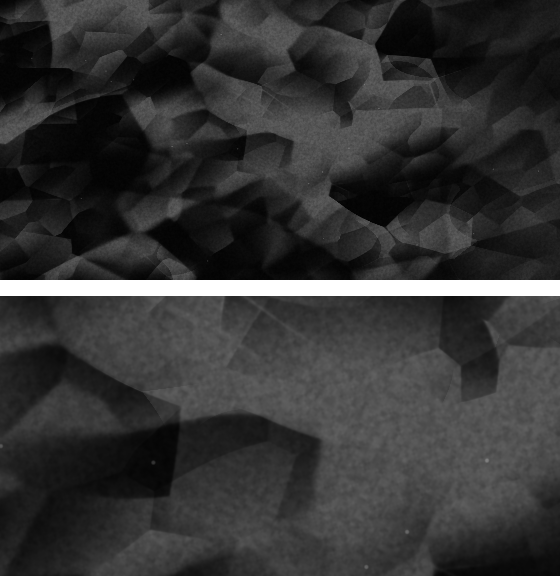
Top: the whole. Bottom: its middle third, enlarged.
Give the GLSL for this texture, as a WebGL 1 fragment shader.

```glsl
precision highp float;
uniform vec2 u_resolution;

const float BLACK = 0.018;        // darkest paper tone
const float RANGE = 0.310;        // span up to the lightest tone
const float TONE_CURVE = 1.75;    // weight of the shadows
const float CONTRAST = 0.84;      // half width of the shading range
const float SOFT_FOLD = 26.0;     // edge sharpness of rolled folds
const float HARD_FOLD = 110.0;    // edge sharpness of creased folds
const float CREASE_GLOW = 0.38;
const float BAND_PERIOD = 0.42;   // spacing of the broad folds
const float BAND_CENTER = 0.56;
const float BAND_DEPTH = 0.24;
const float GRAIN_SCALE = 165.0;
const float GRAIN_DEPTH = 0.56;
const float SPECK_SCALE = 22.0;
const float TAU = 6.2831853;

vec2 hash2(vec2 p) {
  vec3 q = fract(p.xyx * vec3(0.1031, 0.1030, 0.0973));
  q += dot(q, q.yzx + 33.33);
  return fract((q.xx + q.yz) * q.zy);
}

mat2 rotation(float a) {
  return mat2(cos(a), sin(a), -sin(a), cos(a));
}

float valueNoise(vec2 p) {
  vec2 cell = floor(p);
  vec2 f = fract(p);
  f = f * f * (3.0 - 2.0 * f);
  float low = mix(hash2(cell).x, hash2(cell + vec2(1.0, 0.0)).x, f.x);
  float high = mix(hash2(cell + vec2(0.0, 1.0)).x, hash2(cell + 1.0).x, f.x);
  return mix(low, high, f.y);
}

// Layered sines bend the straight facet borders
vec2 bend(vec2 p) {
  vec2 broad = sin(p.yx * vec2(5.1, 4.3) + vec2(0.7, 2.1));
  vec2 fine = sin(p.yx * vec2(23.0, 19.0) + broad * 2.0);
  return p + 0.025 * broad + 0.006 * fine;
}

// Tilted cellular facets: x is the shade, y is closeness to a crease
vec2 facets(vec2 p, float sharpness) {
  vec2 cell = floor(p);
  float total = 0.0;
  float squares = 0.0;
  float shade = 0.0;
  for (int j = -1; j <= 1; j++) {
    for (int i = -1; i <= 1; i++) {
      vec2 id = cell + vec2(float(i), float(j));
      vec2 offset = p - id - 0.08 - 0.84 * hash2(id + 7.0);
      vec2 traits = hash2(id + 51.0);
      float angle = TAU * traits.y;
      vec2 slope = vec2(0.6 * cos(angle), 1.1 * sin(angle));
      float weight = exp(-min(sharpness * dot(offset, offset), 80.0));
      total += weight;
      squares += weight * weight / 1.0;
      shade += weight * (traits.x - 0.5 + dot(slope, offset));
    }
  }
  float crease = 2.0 * (1.0 - squares / max(total * total, 1e-36));
  return vec2(shade / total, clamp(crease, 0.0, 1.0));
}

// Wide light and dark folds, fading out to the right
float broadFolds(vec2 p) {
  float sway = 0.035 * sin(3.6 * p.x + 0.5) + 0.06 * (p.x - 1.0);
  float band = cos(TAU * (p.y - BAND_CENTER - sway) / BAND_PERIOD);
  float leftShade = 0.20 * (1.0 - smoothstep(0.0, 0.9, p.x));
  return BAND_DEPTH * band * (1.0 - smoothstep(1.4, 1.9, p.x)) - leftShade;
}

void main() {
  vec2 p = gl_FragCoord.xy / u_resolution.y;
  vec2 q = bend(p);

  // Mixed hard and soft folds at three sizes, mostly rising to the right
  float hardness = smoothstep(0.2, 0.6, valueNoise(q * 4.5 + 4.0));
  float sharpness = mix(SOFT_FOLD, HARD_FOLD, hardness);
  vec2 large = facets(rotation(-0.28) * q * vec2(1.9, 3.7) + 13.0, sharpness);
  vec2 medium = facets(rotation(0.30) * q * vec2(4.0, 6.6) + 31.0, sharpness);
  vec2 small = facets(rotation(-0.60) * q * vec2(7.5, 13.0) + 67.0, sharpness * 0.7);

  // Flatter paper on the right side
  float calm = smoothstep(1.35, 1.85, p.x + 0.15 * (p.y - 0.5));
  float rumple = mix(1.0, 0.42, calm);
  float shade = 0.84 * large.x + 0.58 * medium.x + 0.34 * small.x;
  shade = shade * rumple + broadFolds(q) + 0.02;

  // Sparse light along the creases
  float broken = smoothstep(0.5, 0.85, valueNoise(q * 9.0 + 20.0));
  float ridge = pow(large.y, 3.0) + 0.7 * pow(medium.y, 3.0);
  shade += CREASE_GLOW * ridge * broken * hardness * rumple;

  float light = smoothstep(-CONTRAST, CONTRAST, shade);
  float tone = BLACK + RANGE * pow(light, TONE_CURVE);

  // Pebbled paper grain
  vec2 g = rotation(0.5) * p * GRAIN_SCALE;
  float grain = 0.65 * valueNoise(g) + 0.35 * valueNoise(g * 1.9 + 9.0) - 0.5;
  tone += grain * GRAIN_DEPTH * (0.03 + 0.5 * tone);

  // Rare dust specks
  vec2 dustCell = floor(p * SPECK_SCALE);
  vec2 dust = hash2(dustCell + 90.0);
  float reach = length(fract(p * SPECK_SCALE) - 0.2 - 0.6 * dust);
  float present = step(0.98, hash2(dustCell + 140.0).x);
  tone += 0.16 * present * (1.0 - smoothstep(0.02, 0.08, reach));

  gl_FragColor = vec4(vec3(clamp(tone, 0.0, 1.0)), 1.0);
}
```
